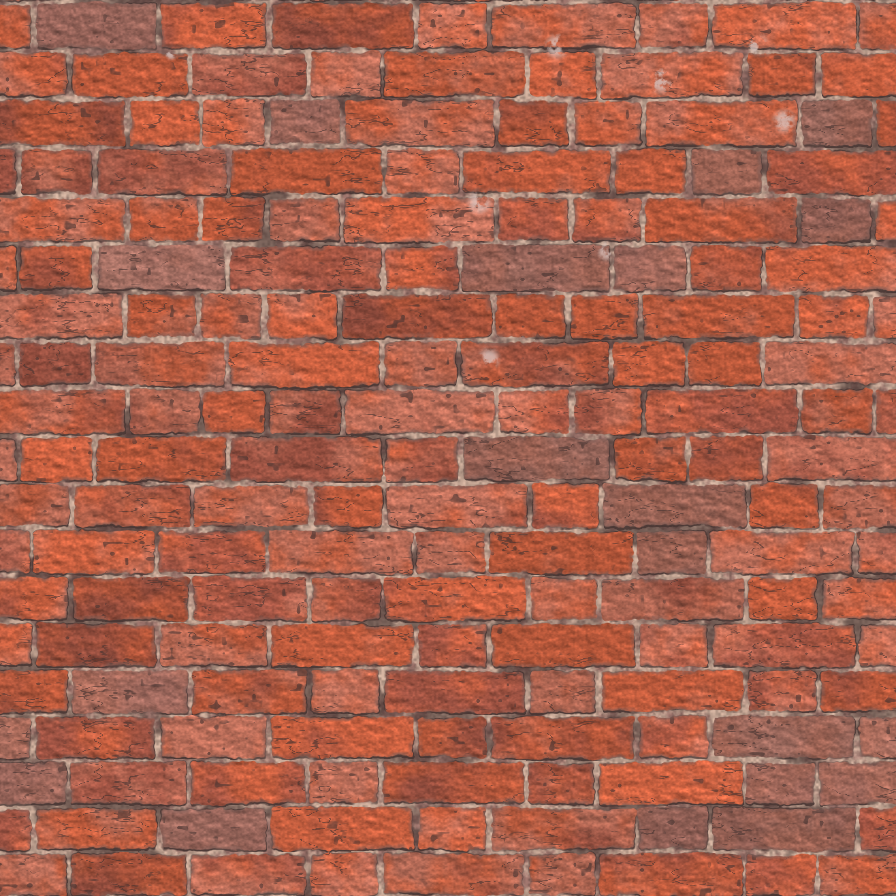
This texture is drawn by a three.js fragment shader. Its source:

```glsl
// Weathered red brick wall: 19 courses of long and short bricks in sandy mortar.
varying vec2 vUv;

const float COURSES = 19.0;
const float UNITS = 12.0; // short-brick widths across the canvas
const vec3 ORANGE = vec3(0.75, 0.36, 0.24);
const vec3 PINK = vec3(0.73, 0.43, 0.35);
const vec3 BROWN = vec3(0.59, 0.31, 0.25);
const vec3 DUSTY = vec3(0.57, 0.42, 0.39);
const vec3 SAND = vec3(0.77, 0.65, 0.58);
const vec3 SOOT = vec3(0.27, 0.20, 0.19);
const vec3 LIME = vec3(0.86, 0.78, 0.76);

float hash(vec2 p) {
  vec3 q = fract(p.xyx * 0.1031);
  q += dot(q, q.yzx + 33.33);
  return fract((q.x + q.y) * q.z);
}

float noise(vec2 p) {
  vec2 i = floor(p), f = fract(p);
  f = f * f * (3.0 - 2.0 * f);
  return mix(mix(hash(i), hash(i + vec2(1, 0)), f.x),
             mix(hash(i + vec2(0, 1)), hash(i + vec2(1, 1)), f.x), f.y);
}

float fbm(vec2 p) {
  float sum = 0.0, amp = 0.533;
  for (int i = 0; i < 4; i++) {
    sum += amp * noise(p);
    p = p * 2.03 + 17.7;
    amp *= 0.5;
  }
  return sum;
}

float roundBox(vec2 p, vec2 halfSize, float r) {
  vec2 q = abs(p) - halfSize + r;
  return length(max(q, 0.0)) + min(max(q.x, q.y), 0.0) - r;
}

// Bond of one course: first joint and brick widths; the last brick fills the rest
void courseLayout(float row, out float start, out vec4 a, out vec4 b) {
  bool even = mod(row, 2.0) < 0.5;
  if (row > 1.5 && row < 9.5) {
    start = even ? 0.381 : 0.253;
    a = even ? vec4(2.06, 1.0, 0.97, 2.09) : vec4(2.08, 1.03, 2.03, 1.02);
    b = even ? vec4(1.0, 2.0, 0.98, 0.89) : vec4(1.02, 2.01, 1.02, UNITS);
  } else {
    bool first = (row < 1.5) == even;
    start = first ? 0.298 : 0.345;
    a = first ? vec4(1.97, 0.98, 1.98, 0.98) : vec4(0.98, 1.95, 0.95, 1.97);
    b = first ? vec4(1.97, 0.97, 1.67, UNITS) : vec4(0.98, 1.97, 1.61, UNITS);
  }
}

// Steps over four widths until the span holds x
void walk(float x, vec4 widths, inout vec2 span, inout float index) {
  for (int i = 0; i < 4; i++) {
    if (x >= span.y) {
      span = vec2(span.y, min(span.y + widths[i], UNITS));
      index += 1.0;
    }
  }
}

vec3 brickFace(vec2 uv, vec2 id, float d) {
  float tone = hash(id + 3.1), patchy = fbm(uv * 24.0 + id * 5.0);
  vec3 col = mix(ORANGE, PINK, smoothstep(0.35, 0.8, patchy + 0.6 * (tone - 0.5)));
  col = mix(col, BROWN, smoothstep(0.5, 0.95, fbm(uv * 17.0 + 40.0) + 0.55 * (hash(id + 8.7) - 0.4)));
  col = mix(col, DUSTY, 0.65 * step(0.87, hash(id + 21.3)));
  col *= 0.93 + 0.14 * hash(id + 13.9);
  // Rough relief, lit from above
  vec2 q = uv * vec2(75.0, 130.0) + id * 7.0;
  col *= 1.0 + 0.65 * (fbm(q) - fbm(q + vec2(0.15, 0.4)));
  col *= 0.91 + 0.18 * noise(uv * 420.0);
  // Drag cracks and pits
  float crack = abs(fbm(uv * vec2(22.0, 85.0) + id * 3.0) - 0.5);
  crack = smoothstep(0.022, 0.004, crack) * smoothstep(0.48, 0.65, fbm(uv * 28.0 + id));
  float pit = smoothstep(0.83, 0.92, noise(uv * vec2(120.0, 170.0))) * smoothstep(0.45, 0.6, patchy);
  col = mix(col, SOOT, 0.6 * max(crack, pit));
  // Dirty rim
  float rim = smoothstep(-0.005, 0.0, d) * smoothstep(0.3, 0.7, fbm(uv * 65.0));
  return mix(col, DUSTY * 0.85, 0.65 * rim);
}

vec3 mortar(vec2 uv, float d, float shadow) {
  vec3 col = mix(DUSTY, SAND, smoothstep(0.25, 0.6, fbm(uv * 70.0)));
  col *= 0.82 + 0.32 * noise(uv * 330.0);
  float grime = smoothstep(0.5, 0.66, fbm(uv * vec2(20.0, 32.0) + 9.0));
  float seam = smoothstep(0.002, 0.0, d) * smoothstep(0.4, 0.6, noise(uv * 45.0));
  return mix(col, SOOT, clamp(0.6 * grime + 0.45 * seam + shadow, 0.0, 0.92));
}

// Scattered lime splashes
float splashes(vec2 uv) {
  float cover = 0.0;
  for (int i = 0; i < 9; i++) {
    vec2 k = vec2(float(i), 4.0);
    vec2 center = vec2(hash(k), 0.45 + 0.53 * hash(k + 11.0));
    float r = mix(0.006, 0.02, hash(k + 27.0));
    cover = max(cover, smoothstep(r, r * 0.3, length(uv - center)));
  }
  return cover * smoothstep(0.45, 0.65, fbm(uv * 95.0));
}

void main() {
  // Courses count from the top, with slightly uneven heights
  float top = 1.0 - vUv.y;
  float y = (top - 0.0015 - 0.0105 * sin(3.14159 * top)) * COURSES;
  y += 0.06 * (noise(vec2(vUv.x * 9.0, floor(y + 0.5) * 3.0)) - 0.5);
  float row = mod(floor(y), COURSES), start, index = 0.0;
  vec4 a, b;
  courseLayout(row, start, a, b);
  float x = fract(vUv.x - start - 0.005 * (hash(vec2(row, 6.0)) - 0.5)) * UNITS;
  vec2 span = vec2(0.0);
  walk(x, a, span, index);
  walk(x, b, span, index);
  if (x >= span.y) { span = vec2(span.y, UNITS); index += 1.0; }

  // Worn brick outline
  vec2 id = vec2(index, row);
  vec2 p = vec2((x - 0.5 * (span.x + span.y)) / UNITS, (0.5 - fract(y)) / COURSES);
  vec2 halfSize = vec2((span.y - span.x) / (2.0 * UNITS), 0.5 / COURSES);
  halfSize -= 0.0024 + 0.0012 * vec2(hash(id), hash(id + 5.0));
  float wear = 0.006 * (fbm(vUv * 65.0) - 0.5) + 0.0016 * (noise(vUv * 240.0) - 0.5);
  float d = roundBox(p, halfSize, 0.003) + wear;
  float below = roundBox(p + vec2(-0.0005, 0.0022), halfSize, 0.003) + wear;
  float shadow = 0.75 * smoothstep(0.001, -0.001, below) * smoothstep(0.35, 0.55, fbm(vUv * 26.0));

  vec3 col = mix(mortar(vUv, d, shadow), brickFace(vUv, id, d), smoothstep(0.0009, -0.0009, d));
  gl_FragColor = vec4(mix(col, LIME, 0.75 * splashes(vUv)), 1.0);
}
```
